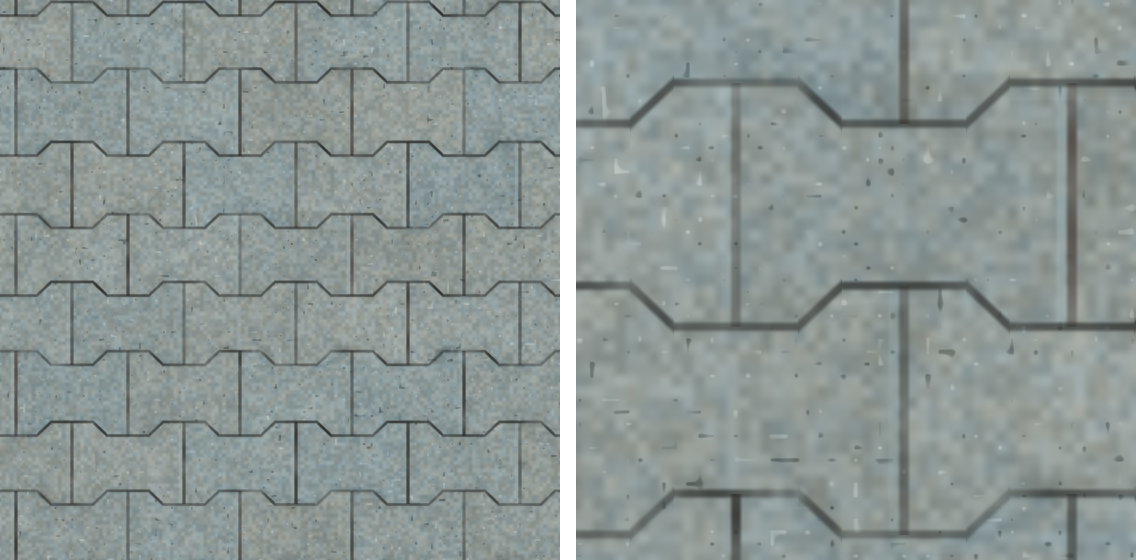
Left, the full canvas; right, a detail of the centre.
This texture is drawn by a Shadertoy shader. Its source:

```glsl
const float COLUMNS = 5.0;
const float ROWS = 8.0;
const float FIRST_SEAM = 0.0156;   // height of the top seam, measured downward
const float FIRST_JOINT = 0.143;   // joint offset, in stone lengths
const float WAVE_HEIGHT = 0.0122;
const float WAVE_STEEPNESS = 15.4;

const vec3 STONE = vec3(0.562, 0.607, 0.600);
const vec3 GAP = vec3(0.17, 0.18, 0.17);
const vec3 GAP_BROWN = vec3(0.33, 0.30, 0.28);
const vec3 EDGE_LIGHT = vec3(0.63, 0.71, 0.72);

float hash(vec2 p) {
    vec3 q = fract(p.xyx * vec3(0.1031, 0.1030, 0.0973));
    q += dot(q, q.yzx + 33.33);
    return fract((q.x + q.y) * q.z);
}

// Value noise that repeats after the given number of cells
float noise(vec2 uv, vec2 cells, float seed) {
    vec2 p = uv * cells;
    vec2 i = floor(p);
    vec2 f = smoothstep(0.0, 1.0, p - i);
    vec2 a = mod(i, cells) + seed;
    vec2 b = mod(i + 1.0, cells) + seed;
    return mix(mix(hash(a), hash(vec2(b.x, a.y)), f.x),
               mix(hash(vec2(a.x, b.y)), hash(b), f.x), f.y);
}

float line(float d, float halfWidth, float soft) {
    return 1.0 - smoothstep(halfWidth - soft, halfWidth + soft, abs(d));
}

// Stones shift by half a length on every other row
float seamPhase(float seam) {
    return FIRST_JOINT + 0.5 * mod(seam, 2.0);
}

// Uneven laying of alternate seams
float seamHeight(float seam) {
    return FIRST_SEAM + seam / ROWS - 0.006 * mod(seam, 2.0) * sin(1.3 * mod(seam, ROWS));
}

// Signed offset from the nearest low plateau, in stone lengths
float waveOffset(float x, float seam) {
    return fract(x * COLUMNS - seamPhase(seam) + 0.5) - 0.5;
}

// Distance to a trapezoid wave, positive below the seam
float seamDistance(vec2 uv, float seam) {
    float w = (0.25 - abs(waveOffset(uv.x, seam))) * WAVE_STEEPNESS;
    float d = uv.y - seamHeight(seam) - WAVE_HEIGHT * clamp(w, -1.0, 1.0);
    return abs(w) < 1.0 ? d * 0.73 : d;
}

// Mottled concrete with fine grain, pits and pale grit
vec3 concrete(vec2 uv, vec2 stoneId) {
    float grain = noise(uv, vec2(150.0), 3.0) - 0.5;
    float mottle = noise(uv, vec2(46.0), 17.0) - 0.5;
    float cloud = noise(uv, vec2(11.0), 29.0) - 0.5;
    float warmth = noise(uv, vec2(90.0), 41.0) - 0.5 + 0.7 * (hash(stoneId + 7.0) - 0.5);
    vec3 color = STONE + 0.105 * grain + 0.045 * mottle + 0.025 * cloud;
    color += 0.022 * (hash(stoneId) - 0.5);
    color += warmth * vec3(0.032, 0.0, -0.030);
    float speck = noise(uv, vec2(140.0), 53.0);
    color -= 0.16 * smoothstep(0.90, 0.99, speck);
    return color + 0.10 * smoothstep(0.10, 0.01, speck);
}

void mainImage(out vec4 fragColor, in vec2 fragCoord) {
    vec2 uv = fragCoord / iResolution.xy;
    uv.y = 1.0 - uv.y;
    float soft = max(0.0016, 0.75 / iResolution.y);

    // Nearest seam, the row beside it and the nearest upright joint
    float seam = floor((uv.y - FIRST_SEAM) * ROWS + 0.5);
    float seamD = seamDistance(uv, seam);
    float row = seamD > 0.0 ? seam : seam - 1.0;
    float along = uv.x * COLUMNS - seamPhase(row + 1.0);
    float column = floor(along + 0.5);
    float jointD = (along - column) / COLUMNS;
    float rowId = mod(row, ROWS);
    vec2 jointId = vec2(mod(column, COLUMNS), rowId);
    vec2 stoneId = vec2(mod(floor(along), COLUMNS), rowId);

    vec3 color = concrete(uv, stoneId + 60.0);

    // Worn shading around the gaps
    float wear = noise(uv, vec2(38.0, 26.0), 71.0);
    float nearGap = max(exp(-abs(seamD) * 130.0), 0.7 * exp(-abs(jointD) * 130.0));
    color -= 0.09 * nearGap * wear;
    float smudge = smoothstep(0.72, 0.95, noise(uv, vec2(13.0, 16.0), 83.0));
    color -= 0.13 * smudge * exp(-abs(seamD) * 90.0) * noise(uv, vec2(120.0), 97.0);

    // Upright joints: pale left edge and a gap of varying depth
    float pale = line(jointD + 0.0065, 0.0026, soft) * hash(jointId + 23.0);
    color = mix(color, EDGE_LIGHT, 0.6 * pale * (0.5 + 0.5 * wear));
    float depth = mix(0.30, 0.85, hash(jointId + 11.0));
    depth *= 0.65 + 0.6 * noise(uv, vec2(30.0, 36.0), 101.0);
    vec3 gapColor = mix(GAP, GAP_BROWN, hash(jointId + 37.0));
    color = mix(color, gapColor, min(depth, 1.0) * line(jointD, 0.0028, soft));

    // Wavy seams: deepest on the slope falling to the right
    float side = waveOffset(uv.x, seam);
    float slope = line(side + 0.24, 0.05, 0.03);
    float seamDepth = mix(0.30, 0.85, noise(uv, vec2(24.0, 16.0), 113.0));
    seamDepth += 0.25 * slope - 0.12 * mod(seam, 2.0);
    color = mix(color, GAP, clamp(seamDepth, 0.0, 0.95) * line(seamD, 0.0024, soft));
    color += 0.025 * line(seamD - 0.0075, 0.003, soft) * (1.0 - wear);

    fragColor = vec4(clamp(color, 0.0, 1.0), 1.0);
}
```
